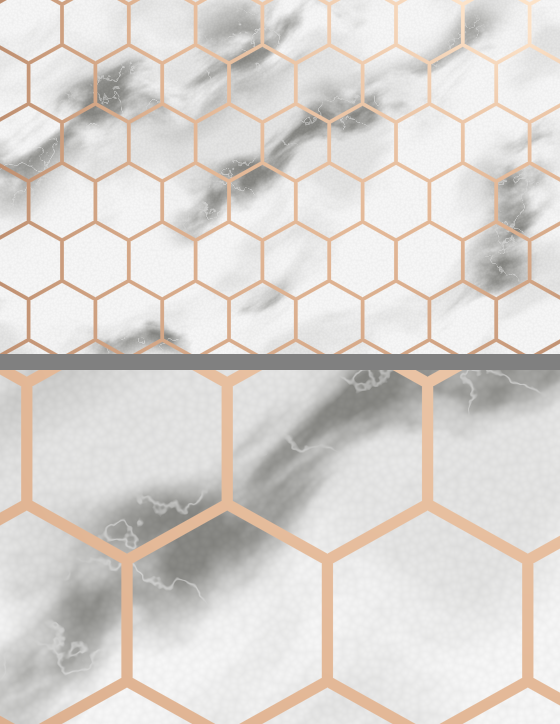
Top: the whole. Bottom: its middle third, enlarged.
Give the GLSL for this pattern, as a WebGL 2 fragment shader.

```glsl
#version 300 es
precision highp float;
// Rose gold honeycomb lines over white marble with soft grey diagonal clouds.

uniform vec2 u_resolution;
out vec4 fragColor;

// Lengths are fractions of the canvas height
const float PITCH = 0.1887;                 // hexagon width
const float ROW = 0.16667;                  // distance between rows
const float SIDE = 0.114;                   // upright edge length
const float HALF_LINE = 0.0053;
const vec2 FIRST_CENTRE = vec2(0.2695, 0.9307);

const vec3 GOLD_DARK = vec3(0.72, 0.53, 0.41);
const vec3 GOLD_MID = vec3(0.89, 0.72, 0.59);
const vec3 GOLD_LIGHT = vec3(0.99, 0.89, 0.79);
const vec3 MARBLE_WHITE = vec3(0.953, 0.953, 0.953);
const vec3 MARBLE_GREY = vec3(0.50, 0.50, 0.485);

const float CLOUD_ANGLE = 0.5;
const vec2 CLOUD_SCALE = vec2(5.0, 10.0);   // along and across the clouds
const float PALE_CLOUD = 0.16;
const float DARK_CLOUD = 0.95;
const float GRAIN_SCALE = 140.0;
const float GRAIN = 0.035;

// Cloudy bands: start and end of each, then their widths
const int BANDS = 4;
const vec4 BAND_LINE[BANDS] = vec4[](
  vec4(0.00, 0.56, 0.88, 0.96), vec4(0.55, 0.41, 1.32, 0.86),
  vec4(1.35, 0.10, 1.52, 0.57), vec4(0.33, 0.02, 0.76, 0.13));
const float BAND_WIDTH[BANDS] = float[](0.11, 0.075, 0.075, 0.055);

vec2 hash2(vec2 p) {
  vec3 q = fract(p.xyx * vec3(0.1031, 0.1030, 0.0973));
  q += dot(q, q.yzx + 33.33);
  return fract((q.xx + q.yz) * q.zy);
}

float valueNoise(vec2 p) {
  vec2 i = floor(p), f = fract(p);
  f = f * f * f * (f * (f * 6.0 - 15.0) + 10.0);
  float low = mix(hash2(i).x, hash2(i + vec2(1, 0)).x, f.x);
  float high = mix(hash2(i + vec2(0, 1)).x, hash2(i + vec2(1, 1)).x, f.x);
  return mix(low, high, f.y);
}

float fbm(vec2 p) {
  float sum = 0.0, amp = 0.5;
  for (int i = 0; i < 5; i++) {
    sum += amp * valueNoise(p);
    p = mat2(1.6, 1.2, -1.2, 1.6) * p + 17.3;
    amp *= 0.5;
  }
  return sum / 0.96875;
}

// Distance to the nearest scattered crystal centre
float cellular(vec2 p) {
  vec2 i = floor(p), f = fract(p);
  float nearest = 2.0;
  for (int y = -1; y <= 1; y++)
    for (int x = -1; x <= 1; x++) {
      vec2 o = vec2(x, y);
      nearest = min(nearest, length(o + hash2(i + o) - f));
    }
  return nearest;
}

float segmentDistance(vec2 p, vec2 a, vec2 b) {
  vec2 d = b - a;
  return length(p - a - d * clamp(dot(p - a, d) / dot(d, d), 0.0, 1.0));
}

// Depth inside the hexagon of one rectangular lattice
float hexDepth(vec2 p) {
  vec2 period = vec2(PITCH, 2.0 * ROW);
  vec2 q = abs(mod(p + 0.5 * period, period) - 0.5 * period);
  float rise = ROW - SIDE;
  vec2 normal = normalize(vec2(rise, 0.5 * PITCH));
  float slant = dot(vec2(0.0, 0.5 * SIDE + rise) - q, normal);
  return min(0.5 * PITCH - q.x, slant);
}

vec3 marble(vec2 p) {
  vec2 warped = p + 0.025 * sin(p.yx * 11.0 + 1.3) + 0.012 * sin(p.yx * 27.0);
  float band = 0.0;
  for (int i = 0; i < BANDS; i++) {
    float d = segmentDistance(warped, BAND_LINE[i].xy, BAND_LINE[i].zw);
    band = max(band, exp(-pow(d / BAND_WIDTH[i], 2.0)));
  }
  float c = cos(CLOUD_ANGLE), s = sin(CLOUD_ANGLE);
  vec2 q = mat2(c, -s, s, c) * warped * CLOUD_SCALE;
  float pale = smoothstep(0.42, 0.75, fbm(q * 0.7 + 40.0));
  float dark = band * smoothstep(0.40, 0.80, fbm(q + 9.0));
  // Bright cracks show only in the darkest clouds
  float crack = 1.0 - smoothstep(0.0, 0.03, abs(fbm(p * 16.0) - 0.5));
  float grey = PALE_CLOUD * pale + DARK_CLOUD * dark;
  grey *= 1.0 - 0.45 * crack * smoothstep(0.2, 0.6, dark);
  vec3 stone = mix(MARBLE_WHITE, MARBLE_GREY, min(grey, 0.95));
  return stone + GRAIN * (0.45 - cellular(p * GRAIN_SCALE));
}

// Metal shines at the upper right and dims at the lower corners
vec3 gold(vec2 p, float u) {
  float shine = 0.37 + 0.35 * p.y - 1.1 * u * u + 0.75 * u * p.y;
  vec2 glint = p - vec2(1.5, 1.0);
  shine += 0.25 * exp(-12.0 * dot(glint, glint));
  vec3 lower = mix(GOLD_DARK, GOLD_MID, clamp(shine * 2.0, 0.0, 1.0));
  return mix(lower, GOLD_LIGHT, clamp(shine * 2.0 - 1.0, 0.0, 1.0));
}

void main() {
  vec2 p = gl_FragCoord.xy / u_resolution.y;
  float u = gl_FragCoord.x / u_resolution.x - 0.5;
  vec2 h = p - FIRST_CENTRE;
  float depth = max(hexDepth(h), hexDepth(h - vec2(0.5 * PITCH, ROW)));
  float soft = 0.7 / u_resolution.y;
  float line = 1.0 - smoothstep(HALF_LINE - soft, HALF_LINE + soft, depth);
  fragColor = vec4(mix(marble(p), gold(p, u), line), 1.0);
}
```
